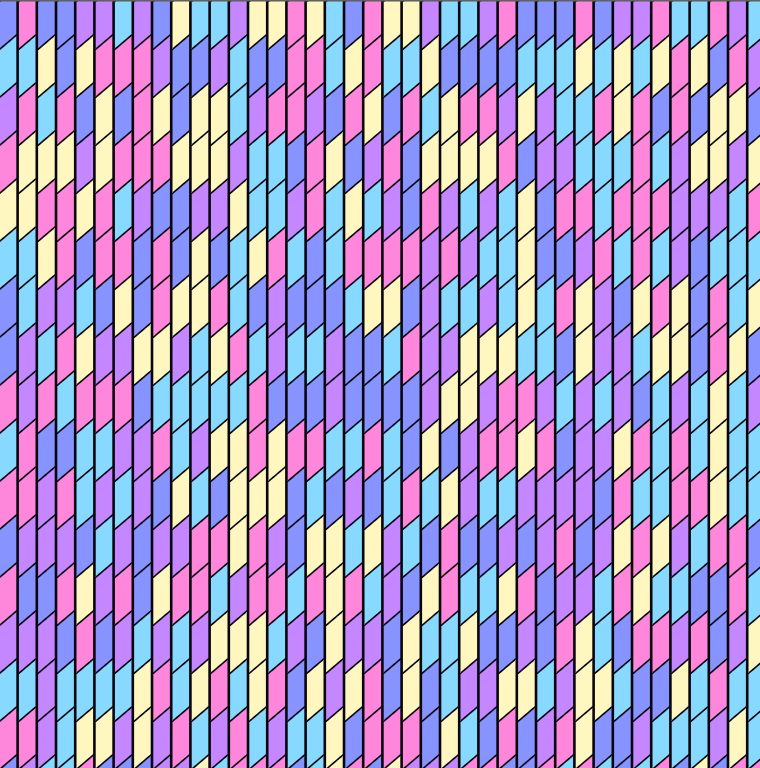
Give the GLSL for this pattern, as a Shadertoy shader.

```glsl
const float COLUMNS = 40.0;        // columns per canvas height
const float ROWS = 16.0;           // rows per canvas height
const vec2 GRID_OFFSET = vec2(0.083, 0.05);
const float RISE = 0.34;           // climb of a slanted edge, in rows per column
const float UPRIGHT_WIDTH = 0.0034;
const float SLANT_WIDTH = 0.0021;
const float TOP_RULE_WIDTH = 0.002;
const float SEED = 3.7;

const vec3 INK = vec3(0.03, 0.02, 0.05);
const vec3 RULE_GREY = vec3(0.38, 0.38, 0.38);
const int COLOR_COUNT = 5;
const vec3 PALETTE[COLOR_COUNT] = vec3[COLOR_COUNT](
    vec3(0.53, 0.58, 1.00),        // periwinkle
    vec3(0.77, 0.53, 1.00),        // violet
    vec3(0.53, 0.85, 1.00),        // sky
    vec3(1.00, 0.97, 0.75),        // cream
    vec3(1.00, 0.53, 0.86)         // pink
);

float hash(vec2 p) {
    return fract(sin(dot(p, vec2(127.1, 311.7)) + SEED) * 43758.5453);
}

// Coverage of a line of the given width at distance d from its centre
float lineMask(float d, float width, float pixel) {
    return clamp((0.5 * width - d) / pixel + 0.5, 0.0, 1.0);
}

float edgeDistance(float t) {
    return min(t, 1.0 - t);
}

void mainImage(out vec4 fragColor, in vec2 fragCoord) {
    vec2 p = fragCoord / iResolution.y;
    float pixel = 1.0 / iResolution.y;

    // Sheared cells: each column restarts the same slant
    vec2 grid = p * vec2(COLUMNS, ROWS) + GRID_OFFSET;
    grid.y -= RISE * fract(grid.x);
    vec2 cell = floor(grid);
    vec2 local = fract(grid);

    // One flat random colour per tile
    int index = min(int(hash(cell) * float(COLOR_COUNT)), COLOR_COUNT - 1);
    vec3 color = PALETTE[index];

    // Upright and slanted outlines
    float slope = RISE * COLUMNS / ROWS;
    float uprightDistance = edgeDistance(local.x) / COLUMNS;
    float slantDistance = edgeDistance(local.y) / (ROWS * sqrt(1.0 + slope * slope));
    float outline = max(lineMask(uprightDistance, UPRIGHT_WIDTH, pixel),
                        lineMask(slantDistance, SLANT_WIDTH, pixel));
    color = mix(color, INK, outline);

    // Thin grey rule along the top edge
    color = mix(color, RULE_GREY, lineMask(1.0 - p.y, 2.0 * TOP_RULE_WIDTH, pixel));

    fragColor = vec4(color, 1.0);
}
```
